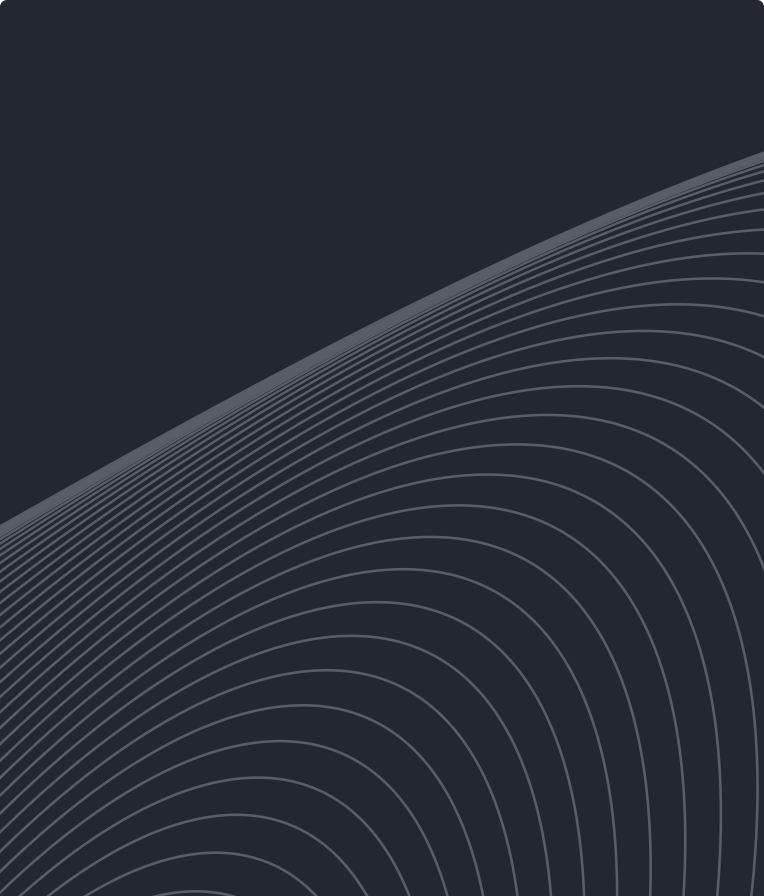
This background is drawn by a Shadertoy shader. Its source:

```glsl
// A dark slate panel crossed by a family of thin grey tilted ellipses.
// Each ellipse is a distance estimate to an implicit conic; a logarithmic
// depth warp crowds the outer ones into a solid band along a rising ridge.

// Height of the ridge, measured down from the top (design units)
float ridgeDepth(float x) {
    float t = x / 654.0;
    return 450.0 + t * (-370.0 + t * (15.0 + t * 35.0));
}

// Approximate distance to ellipse i; stretch is the vertical warp slope
float ellipseDistance(vec2 p, float i, float stretch) {
    vec2 apex = vec2(168.0 + i * (16.6 + 0.35 * i),
                     764.0 + i * (-33.4 + 0.3025 * i));
    float lean = 0.335 + i * (0.009 + 0.00023 * i);
    float radius = 130.0 + i * (5.0 + 0.3 * i);
    float halfHeight = 700.0 + 1.7 * i * i;

    vec2 q = p - apex;
    float across = q.x + lean * q.y;
    float field = across * across - radius * q.y * (2.0 - q.y / halfHeight);
    vec2 slope = 2.0 * vec2(across,
        (lean * across - radius * (1.0 - q.y / halfHeight)) * stretch);
    return abs(field) / max(length(slope), 0.001);
}

void mainImage(out vec4 fragColor, in vec2 fragCoord) {
    // Design units: the canvas is 768 high, y runs downwards
    float pixel = 768.0 / iResolution.y;
    vec2 p = vec2(fragCoord.x, iResolution.y - fragCoord.y) * pixel;
    float width = iResolution.x * pixel;

    // Warp the depth below the ridge so that outer curves bunch against it
    float crowding = 18.0;
    float depth = p.y - ridgeDepth(p.x);
    float safeDepth = max(depth, 0.05);
    float remaining = 1.0 - exp(-safeDepth / crowding);
    vec2 warped = vec2(p.x, p.y - depth + safeDepth + crowding * log(remaining));

    // Layer the curves
    float gap = 1.0;
    for (int i = 0; i < 38; i++) {
        float d = ellipseDistance(warped, float(i), 1.0 / remaining);
        gap *= 1.0 - clamp((1.1 - d) / pixel + 0.5, 0.0, 1.0);
    }
    float ink = (1.0 - gap) * clamp(depth / pixel + 0.5, 0.0, 1.0);

    vec3 slate = vec2(0.137, 0.153).xyy + vec3(0.0, 0.0, 0.045);
    vec3 lineGrey = vec3(0.345, 0.365, 0.405);
    vec3 color = mix(slate, lineGrey, ink);

    // Rounded upper corners on white
    vec2 corner = vec2(min(p.x, width - p.x), p.y);
    float outside = length(max(6.0 - corner, 0.0)) - 6.0;
    color = mix(color, vec3(1.0), clamp(outside / pixel + 0.5, 0.0, 1.0));

    fragColor = vec4(color, 1.0);
}
```
